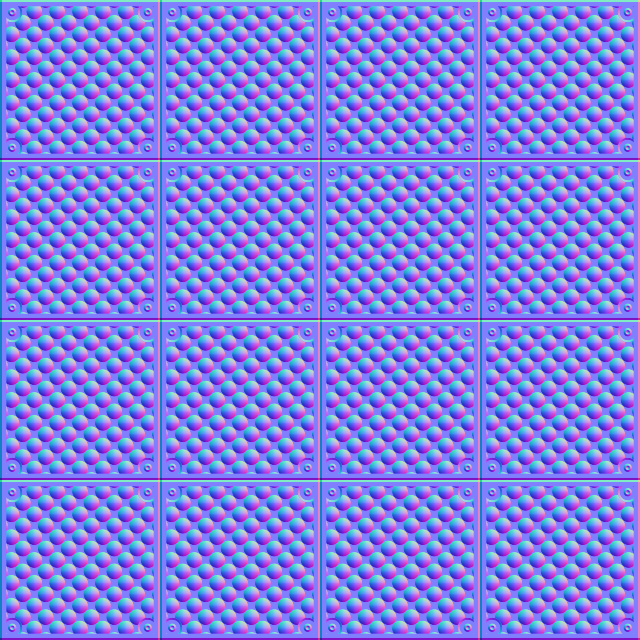
A WebGL 1 fragment shader for this texture map:

```glsl
precision highp float;
// Tangent-space normal map: 4 by 4 metal tiles with staggered studs, corner screws and bevelled seams.

uniform vec2 u_resolution;

const float TILES = 4.0;
const float STUDS = 7.0;

// Antialiased coverage of a signed distance, positive inside
float cover(float inside, float pixel) {
    return smoothstep(-0.5 * pixel, 0.5 * pixel, inside);
}

// Coverage of a ring between two radii
float ring(float r, float inner, float outer, float pixel) {
    return cover(r - inner, pixel) * cover(outer - r, pixel);
}

// Tilt of a rounded stud whose four quadrants meet in soft creases
vec2 studTilt(vec2 offset, float radius, float pixel) {
    vec2 d = offset / radius;
    vec2 tilt = 0.9 * sign(d) * pow(abs(d) + 0.0001, vec2(0.75));
    return tilt * cover(radius - length(offset), pixel);
}

// Two interleaved square lattices of studs
vec2 studField(vec2 p, float pixel) {
    vec2 g = p * STUDS;
    vec2 a = fract(g) - 0.5;
    vec2 b = fract(g + 0.5) - 0.5;
    float w = pixel * STUDS;
    return studTilt(a, 0.342, w) + studTilt(b, 0.342, w);
}

// Screw head: sloping outer rim around a dished centre
vec2 screwTilt(vec2 d, float pixel) {
    float r = length(d);
    vec2 outward = d / max(r, 0.0001);
    float rim = ring(r, 0.015, 0.026, pixel);
    float dish = ring(r, 0.004, 0.013, pixel);
    return outward * (0.8 * rim - 0.75 * dish);
}

void main() {
    vec2 uv = gl_FragCoord.xy / u_resolution;
    float pixel = TILES / min(u_resolution.x, u_resolution.y);
    vec2 p = fract(uv * TILES);
    vec2 q = p - 0.5;
    vec2 side = sign(q);
    vec2 edge = 0.5 - abs(q);

    // Stud panel, inset from the flat frame
    float panel = cover(min(edge.x, edge.y) - 0.040, pixel);
    vec2 tilt = studField(p, pixel);

    // Round pocket in each corner, its wall facing the screw
    vec2 d = q - side * 0.4235;
    float r = length(d);
    tilt *= 1.0 - cover(0.063 - r, pixel);
    tilt -= 0.75 * d / max(r, 0.0001) * ring(r, 0.050, 0.062, pixel);
    tilt *= panel;
    tilt += screwTilt(d, pixel);

    // Bevels falling into the seams
    vec2 bevel = vec2(cover(0.013 - edge.x, pixel), cover(0.013 - edge.y, pixel));
    tilt += 0.85 * side * bevel;

    // Unit normal packed into colour
    tilt /= max(1.0, length(tilt) / 0.985);
    float z = sqrt(max(0.0, 1.0 - dot(tilt, tilt)));
    gl_FragColor = vec4(vec3(tilt, z) * 0.5 + 0.5, 1.0);
}
```
